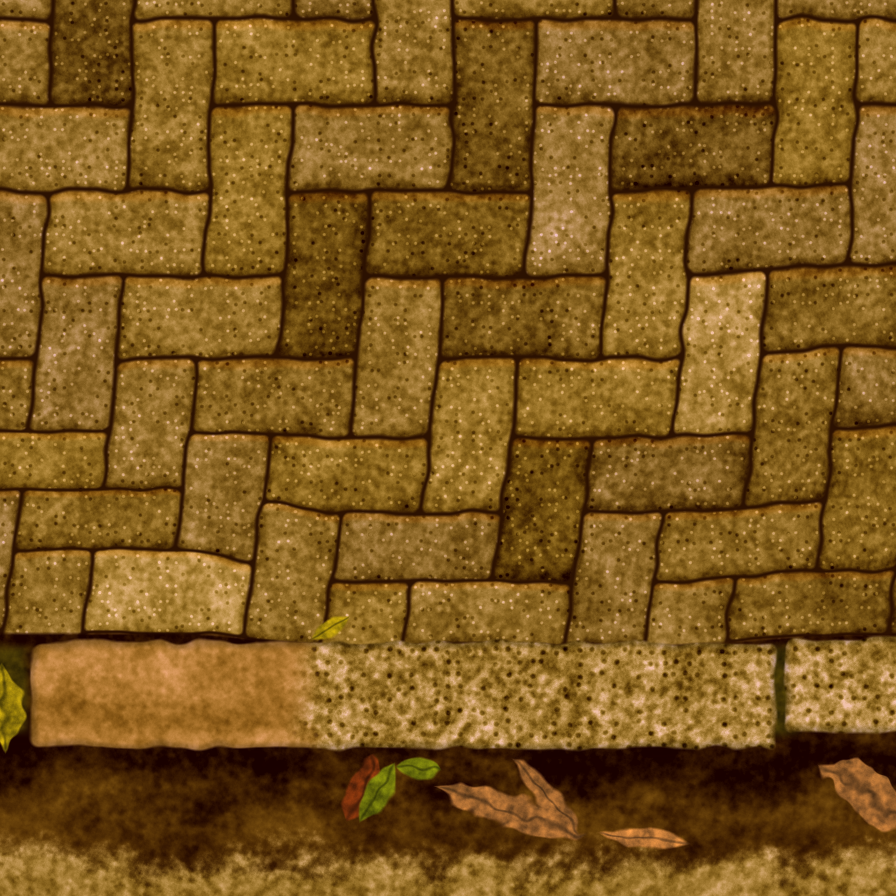
Write a WebGL 1 fragment shader that draws this texture.

```glsl
precision highp float;
// Herringbone brick paving above a worn stone curb and a gutter with fallen leaves.
uniform vec2 u_resolution;

float hash(vec2 p) {
  return fract(sin(dot(p, vec2(127.1, 311.7))) * 43758.5);
}

float noise(vec2 p) {
  vec2 i = floor(p), f = fract(p);
  f *= f * (3.0 - 2.0 * f);
  return mix(mix(hash(i), hash(i + vec2(1, 0)), f.x),
             mix(hash(i + vec2(0, 1)), hash(i + 1.0), f.x), f.y);
}

// Signed fractal noise, each octave rotated to hide the grid
float fbm(vec2 p) {
  float sum = -0.5, amp = 0.53;
  for (int i = 0; i < 4; i++) {
    p = mat2(1.6, 1.2, -1.2, 1.6) * p + 17.3;
    sum += amp * noise(p);
    amp *= 0.5;
  }
  return sum;
}

// Soft round grains in a share of the cells
float specks(vec2 p, float share) {
  vec2 cell = floor(p);
  vec2 center = 0.3 + 0.4 * vec2(hash(cell), hash(cell + 7.3));
  return step(hash(cell + 2.9), share) * (1.0 - smoothstep(0.08, 0.32, length(fract(p) - center)));
}

// Colour ramp from dark soil to pale stone
vec3 earth(float t) {
  t = clamp(t, 0.1, 0.95);
  return vec3(t, 0.89 * t - 0.085, 0.78 * t * t * t);
}

float roundBox(vec2 p, vec2 halfSize, float radius) {
  vec2 d = abs(p) - halfSize + radius;
  return length(max(d, 0.0)) + min(max(d.x, d.y), 0.0) - radius;
}

float fill(float dist, float soft) {
  return 1.0 - smoothstep(-soft, soft, dist);
}

// Sagging paving grid: one unit is a brick's short side, y runs down
vec2 pavingCoords(vec2 q) {
  float left = 0.036 * (1.0 - smoothstep(0.2, 0.38, q.x)) * smoothstep(0.43, 0.61, q.y);
  left *= 1.0 - 0.62 * smoothstep(0.62, 0.705, q.y);
  float right = 0.012 * smoothstep(0.72, 0.95, q.x) * smoothstep(0.1, 0.3, q.y);
  float row = (q.y + left + right - 0.0208) / 0.0964;
  float col = (q.x - 0.2383 + 0.1137 * q.y * q.y) / 0.0898;
  return vec2(col, row + 0.00027 * pow(max(row, 0.0), 4.0));
}

// Tone shift for one chosen brick
float accent(vec2 id, float col, float row, float tone) {
  return distance(id, vec2(col, row)) < 0.5 ? tone : 0.0;
}

float brickTone(vec2 id) {
  float dark = accent(id, 1.0, 2.0, 0.16) + accent(id, 3.0, 0.0, 0.13)
    + accent(id, 5.0, 1.0, 0.15) + accent(id, 4.0, 5.0, 0.17)
    + accent(id, -2.0, -1.0, 0.14) + accent(id, 2.0, 2.0, 0.08)
    + accent(id, 3.0, 3.0, 0.08) + accent(id, 7.0, 3.0, 0.08)
    + accent(id, 5.0, 5.0, 0.06) + accent(id, -2.0, 6.0, 0.07);
  float light = accent(id, 6.0, 3.0, 0.12) + accent(id, -1.0, 7.0, 0.1)
    + accent(id, 4.0, 1.0, 0.04) + accent(id, 3.0, 4.0, 0.04);
  return light - dark + 0.04 * (hash(id + 3.7) - 0.5);
}

vec3 paving(vec2 q, vec2 g) {
  g += 0.07 * (vec2(noise(q * 38.0), noise(q * 38.0 + 40.0)) - 0.5);
  vec2 cell = floor(g);
  float phase = mod(cell.x - cell.y, 4.0);
  bool lying = phase < 1.5;
  vec2 id = cell - (lying ? vec2(phase, 0) : vec2(0, 3.0 - phase));
  vec2 size = lying ? vec2(2, 1) : vec2(1, 2);
  vec2 local = g - id;
  float dist = roundBox(local - 0.5 * size, 0.5 * size - 0.026, 0.07);

  float tone = 0.575 + brickTone(id) + 0.26 * fbm(q * 11.0) + 0.42 * fbm(q * 75.0);
  tone += 0.22 * specks(q * 120.0, 0.25) - 0.2 * specks(q * 105.0 + 31.0, 0.2);
  tone -= 0.09 * fill(distance(q, vec2(1.0, 0.62)) - 0.16, 0.14);
  tone -= 0.08 * fill(size.y - local.y - 0.15, 0.1) + 0.1 * smoothstep(-0.1, 0.0, dist);
  vec3 col = earth(tone) + vec3(0.08, 0.03, 0) * fill(local.y - 0.12, 0.04);
  col.b *= 0.9 + 0.35 * hash(id + 9.1);
  return mix(earth(0.17), col, fill(dist, 0.024));
}

vec3 curbStone(vec2 q) {
  float cloud = fbm(q * 14.0), grit = fbm(q * 70.0);
  float band = fill(abs(q.y - 0.797) - 0.017, 0.01);
  vec3 plain = earth(0.67 + 0.3 * (cloud + grit) - 0.12 * band) * vec3(1.04, 0.93, 0.85);
  float tone = 0.66 + 0.4 * cloud + 0.75 * grit - 0.3 * specks(q * 75.0, 0.45);
  return mix(plain, earth(tone), smoothstep(0.32, 0.37, q.x + 0.06 * cloud));
}

vec3 gutter(vec2 q) {
  float mottle = fbm(q * vec2(8, 14)), grit = fbm(q * 60.0), y = q.y + 0.06 * mottle;
  float tone = mix(0.15, 0.32, smoothstep(0.845, 0.91, y)) + 0.3 * mottle + 0.25 * grit;
  vec3 sand = earth(0.6 + 0.2 * mottle + 0.55 * grit);
  return mix(earth(tone) * vec3(1.0, 0.92, 0.8), sand, smoothstep(0.94, 0.98, y + 0.03 * grit));
}

// Lens-shaped leaf, size holds half length and half width
vec3 leaf(vec3 under, vec2 q, vec2 center, float angle, vec2 size, vec3 tint) {
  float c = cos(angle), s = sin(angle);
  vec2 p = mat2(c, -s, s, c) * (q - center) / size;
  p.y += 0.6 * (noise(q * 70.0) - 0.5);
  float shade = (0.9 + 0.9 * fbm(q * 60.0)) * (1.0 - 0.35 * fill(abs(p.y) - 0.1, 0.1));
  return mix(under, tint * shade, fill((abs(p.y) - 1.0 + p.x * p.x) * size.y, 0.002));
}

void main() {
  vec2 q = gl_FragCoord.xy / u_resolution;
  q.y = 1.0 - q.y;
  vec2 g = pavingCoords(q);
  vec3 col = mix(paving(q, g), gutter(q), smoothstep(7.97, 8.05, g.y));
  // Moss and curb
  vec2 w = q + 0.008 * (vec2(noise(q * 45.0), noise(q * 45.0 + 20.0)) - 0.5);
  float moss = fill(abs(abs(w.x - 0.443) - 0.433) - 0.02, 0.008) * fill(abs(w.y - 0.77) - 0.05, 0.008);
  col = mix(col, vec3(0.34, 0.28, 0.03) * (0.8 + fbm(q * 50.0)), 0.85 * moss);
  float curb = min(roundBox(w - vec2(0.45, 0.776), vec2(0.416, 0.059), 0.01),
                   roundBox(w - vec2(0.995, 0.765), vec2(0.118, 0.053), 0.01));
  col = mix(col, curbStone(q) * (1.0 - 0.25 * smoothstep(-0.01, 0.0, curb)), fill(curb, 0.002));
  // Leaves
  vec3 dry = vec3(0.68, 0.43, 0.2), green = vec3(0.48, 0.5, 0.05), yellow = vec3(0.7, 0.58, 0.05);
  col = leaf(col, q, vec2(0.005, 0.79), 1.5, vec2(0.05, 0.02), yellow);
  col = leaf(col, q, vec2(0.369, 0.701), -0.6, vec2(0.024, 0.009), yellow);
  col = leaf(col, q, vec2(0.405, 0.88), 1.9, vec2(0.04, 0.019), vec3(0.5, 0.2, 0.05));
  col = leaf(col, q, vec2(0.422, 0.885), 2.1, vec2(0.038, 0.016), green);
  col = leaf(col, q, vec2(0.467, 0.857), 0.1, vec2(0.025, 0.014), green);
  col = leaf(col, q, vec2(0.569, 0.905), 0.33, vec2(0.088, 0.019), dry);
  col = leaf(col, q, vec2(0.61, 0.888), 0.85, vec2(0.055, 0.013), dry);
  col = leaf(col, q, vec2(0.719, 0.935), 0.1, vec2(0.05, 0.011), dry * 1.2);
  col = leaf(col, q, vec2(0.97, 0.887), 0.6, vec2(0.065, 0.026), dry);
  gl_FragColor = vec4(col, 1.0);
}
```
